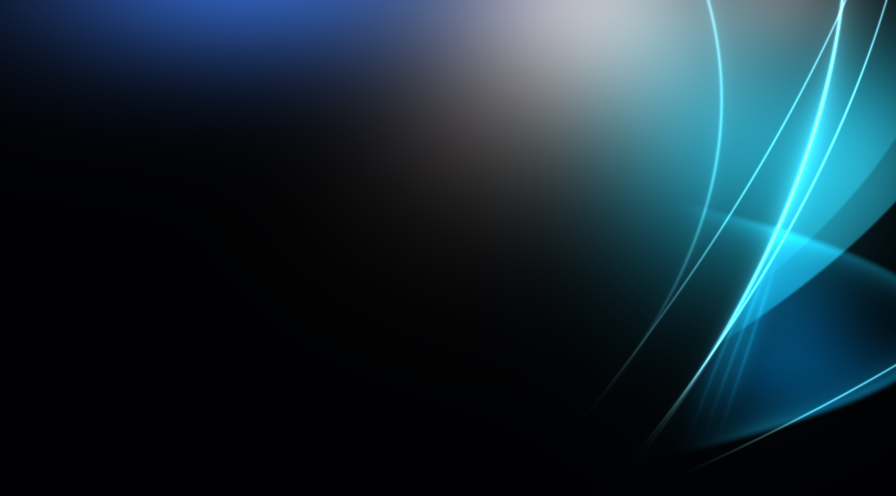
This background is drawn by a Shadertoy shader. Its source:

```glsl
// Dark studio backdrop: blue, silver and teal glows fall off to black on the left,
// while folded cyan sheets and fine light strands sweep down the right side.
// Glows are elliptical Gaussians; strands and folds are parabolas x(y) with signed distance.

const float ASPECT = 1.803;            // layout width in units of canvas height
const vec3 BASE   = vec3(0.004, 0.005, 0.010);
const vec3 BLUE   = vec3(0.18, 0.36, 0.70);
const vec3 SILVER = vec3(0.66, 0.62, 0.61);
const vec3 SMOKE  = vec3(0.16, 0.145, 0.14);
const vec3 UMBER  = vec3(0.25, 0.18, 0.17);
const vec3 TEAL   = vec3(0.06, 0.43, 0.51);
const vec3 CYAN   = vec3(0.09, 0.40, 0.46);
const vec3 DEEP   = vec3(0.00, 0.19, 0.31);
const vec3 ICE    = vec3(0.55, 0.90, 0.96);
const float LINE_WIDTH = 0.0024;
const float FOLD_SOFT  = 0.004;

float glow(vec2 p, vec2 center, vec2 radius) {
    vec2 d = (p - center) / radius;
    return exp(-dot(d, d));
}

// Parabola through xs (top, middle, bottom) over a vertical span.
// Returns signed distance (positive to the right) and progress from the top.
vec2 curve(vec2 p, float top, float depth, vec3 xs) {
    float t = (top - p.y) / depth;
    float c = 2.0 * (xs.x - 2.0 * xs.y + xs.z);
    float b = xs.z - xs.x - c;
    float slope = (b + 2.0 * c * t) / depth;
    float d = (p.x - xs.x - t * (b + c * t)) / sqrt(1.0 + slope * slope);
    return vec2(d, t);
}

float thread(float d, float width) {
    float w = max(width, 0.75 / iResolution.y);
    return exp(-d * d / (w * w));
}

// Opacity along a curve, fading at its lower end.
float tail(float t, float fadeStart) {
    return 1.0 - smoothstep(fadeStart, 1.0, t);
}

float side(float d, float softness) {
    return smoothstep(-softness, softness, d);
}

void mainImage(out vec4 fragColor, in vec2 fragCoord) {
    vec2 p = fragCoord / iResolution.xy * vec2(ASPECT, 1.0);

    // Curves that organise the right side
    vec2 arc   = curve(p, 1.0, 0.873, vec3(1.425, 1.415, 1.150));
    vec2 outer = curve(p, 1.0, 0.873, vec3(1.702, 1.467, 1.150));
    vec2 spine = curve(p, 1.0, 0.932, vec3(1.695, 1.563, 1.279));
    vec2 inner = curve(p, 1.0, 0.932, vec3(1.784, 1.586, 1.268));
    vec2 foldA = curve(p, 0.722, 0.288, vec3(1.803, 1.690, 1.538));
    vec2 foldB = curve(p, 0.594, 0.283, vec3(1.803, 1.651, 1.455));
    vec2 hem   = curve(p, 0.233, 0.142, vec3(1.803, 1.636, 1.385));
    vec2 sweep = curve(p, 0.264, 0.231, vec3(1.803, 1.592, 1.350));

    // Soft background light
    vec3 col = BASE;
    col += BLUE * glow(p, vec2(0.49, 1.06), vec2(0.46, 0.20));
    col += SILVER * glow(p, vec2(1.21, 1.02), vec2(0.30, 0.27));
    col += SMOKE * glow(p, vec2(1.00, 0.78), vec2(0.29, 0.26));
    col += UMBER * glow(p, vec2(1.60, 1.02), vec2(0.14, 0.13));
    col += TEAL * glow(p, vec2(1.45, 0.70), vec2(0.25, 0.29));

    // Cyan sheets, cut by the two diagonal folds
    float aboveA = side(-foldA.x, FOLD_SOFT);
    float aboveB = side(-foldB.x, FOLD_SOFT);
    float sheet = glow(p, vec2(1.73, 0.66), vec2(0.21, 0.25));
    float rightOfSpine = side(spine.x, 0.012);
    col += CYAN * sheet * aboveB;
    col += CYAN * 0.35 * sheet * aboveA * rightOfSpine;
    col += TEAL * 0.55 * aboveB * rightOfSpine * glow(p, vec2(1.58, 0.44), vec2(0.13, 0.16));

    // Deep blue pool above the lower hem
    float aboveHem = side(-hem.x, 0.010);
    float pool = glow(p, vec2(1.58, 0.31), vec2(0.16, 0.19));
    pool += 0.45 * glow(p, vec2(1.72, 0.24), vec2(0.20, 0.08));
    col += DEEP * pool * aboveHem * side(spine.x, 0.025);
    float hemLight = exp(-abs(hem.x) / 0.028) * aboveHem;
    col += TEAL * 0.65 * hemLight * smoothstep(1.34, 1.58, p.x);

    // Light bleeding from the spine
    float bleed = exp(-abs(spine.x) / 0.022) * glow(p, vec2(1.63, 0.66), vec2(0.30, 0.32));
    col += vec3(0.14, 0.38, 0.42) * bleed;

    // Faint veils dropping towards the hem
    for (int i = 0; i < 3; i++) {
        float k = float(i);
        vec2 veil = curve(p, 0.50, 0.41, vec3(1.57 - 0.01 * k, 1.505 - 0.025 * k, 1.435 - 0.028 * k));
        float fade = smoothstep(0.0, 0.35, veil.y) * tail(veil.y, 0.45);
        col += TEAL * fade * (0.25 * thread(veil.x, 0.004) + 0.16 * thread(veil.x, 0.020));
    }

    // Fine strands
    col += ICE * 0.30 * thread(arc.x, 0.0035) * tail(arc.y, 0.35);
    col += TEAL * 0.15 * exp(-abs(arc.x) / 0.015) * tail(arc.y, 0.3);
    col += ICE * 0.48 * thread(outer.x, LINE_WIDTH) * tail(outer.y, 0.45);
    col += ICE * 0.75 * thread(spine.x, 0.0038) * tail(spine.y, 0.62);
    col += ICE * 0.65 * thread(inner.x, LINE_WIDTH) * tail(inner.y, 0.68);
    col += ICE * 0.60 * thread(sweep.x, LINE_WIDTH) * tail(sweep.y, 0.25);

    fragColor = vec4(clamp(col, 0.0, 1.0), 1.0);
}
```
